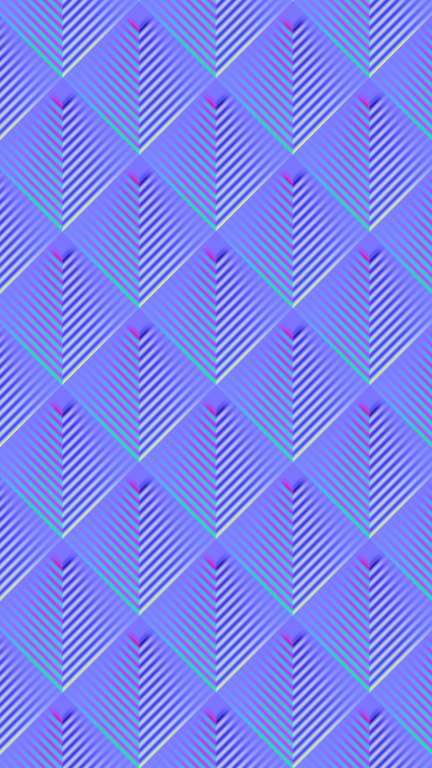
Write a Shadertoy shader that draws this texture map.

```glsl
const float TAU = 6.2831853;

// Tilt across the nested V-shaped ridges; 0 lies on the lower edges
float ridgeTilt(float inset, float fade) {
    float steps = sin(TAU * inset * 12.0 / 0.82);
    steps *= 1.0 - smoothstep(0.81, 0.83, inset);
    float notch = exp(-pow((inset - 0.825) / 0.025, 2.0));
    float rim = exp(-inset * 38.0);
    return fade * (0.53 * steps - 0.32 * notch + 0.22 * rim);
}

void mainImage(out vec4 fragColor, in vec2 fragCoord) {
    // Five diamonds down, with one column on the centre line
    vec2 p = (fragCoord - vec2(0.5 * iResolution.x, 0.0)) / iResolution.y * 5.0;
    p.y -= 0.49;
    float pixel = 5.0 / iResolution.y;

    // Staggered diamond cells, measured along their two lower edges
    vec2 cell = fract(vec2(p.x + p.y, p.y - p.x));
    float inset = min(cell.x, cell.y);
    float outer = max(cell.x, cell.y);
    float x = 0.5 * (cell.x - cell.y);
    float y = 0.5 * (cell.x + cell.y);

    // Ridges are deep on the spine and shallow at the upper edges
    float reach = (1.0 - outer) / max(1.0 - inset, 0.001);
    float fade = mix(0.1, 1.0, smoothstep(0.0, 0.65, reach));
    float side = clamp(x / max(0.006, pixel), -1.0, 1.0);

    // Surface normal with green pointing down, over a gentle bulge
    vec2 tilt = vec2(side, 1.0) * ridgeTilt(inset, fade);
    tilt += vec2(0.06 * side * fade * (1.0 - y), 0.26 * (0.5 - y));
    tilt.x -= 0.03;
    tilt.y += 0.03;
    float lift = sqrt(max(1.0 - dot(tilt, tilt), 0.05));

    fragColor = vec4(0.5 + 0.5 * vec3(tilt, lift), 1.0);
}
```
